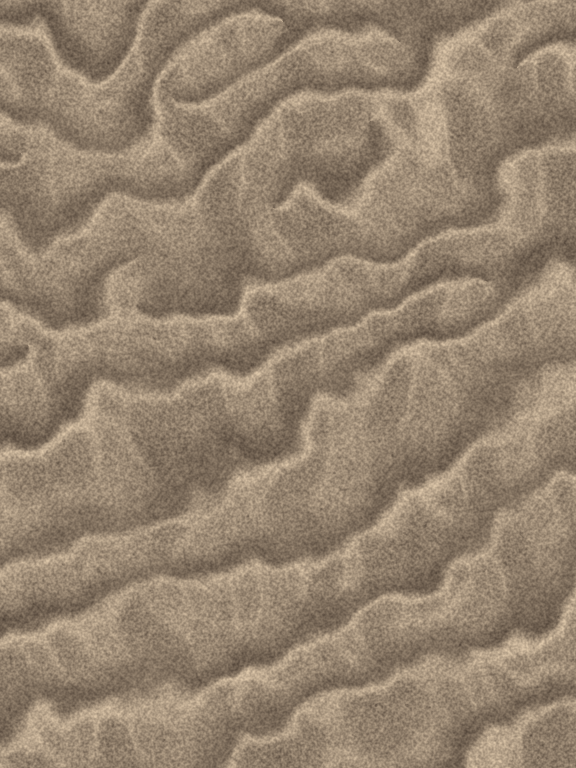
This texture is drawn by a WebGL 1 fragment shader. Its source:

```glsl
precision highp float;
// Wind- and water-rippled sand in low side light: a curved, warped ripple phase
// with forks gives crests and shaded troughs; small cross ridges hang below each
// crest, and fine gradient noise supplies the grains.

uniform vec2 u_resolution;

const vec3 SAND_DARK = vec3(0.43, 0.37, 0.31);
const vec3 SAND_LIGHT = vec3(0.74, 0.66, 0.56);
const float BODY_TONE = 0.61;       // tone of the open ripple flank
const float SHADOW_DEPTH = 0.47;
const float CREST_GLOW = 0.33;
const float RIDGE_GLOW = 0.26;
const float GRAIN_CONTRAST = 0.50;
const float RIPPLE_FREQ = 5.7;      // ripples per canvas width, at the bottom
const float RIPPLE_TIGHTEN = 0.85;  // extra crowding towards the top
const float RIDGE_FREQ = 11.0;
const float GRAIN_FREQ = 150.0;
const float TAU = 6.2831853;

vec2 hash2(vec2 p) {
  vec3 q = fract(p.xyx * vec3(0.1031, 0.1030, 0.0973));
  q += dot(q, q.yzx + 33.33);
  return fract((q.xx + q.yz) * q.zy);
}

float cornerSlope(vec2 cell, vec2 offset) {
  float angle = TAU * hash2(cell + 57.0).x;
  return dot(vec2(cos(angle), sin(angle)), offset);
}

float gradientNoise(vec2 p) {
  vec2 i = floor(p);
  vec2 f = p - i;
  vec2 w = f * f * f * (f * (f * 6.0 - 15.0) + 10.0);
  vec2 e = vec2(1.0, 0.0);
  float low = mix(cornerSlope(i, f), cornerSlope(i + e, f - e), w.x);
  float high = mix(cornerSlope(i + e.yx, f - e.yx), cornerSlope(i + 1.0, f - 1.0), w.x);
  return mix(low, high, w.y);
}

// Pairs of opposite phase vortices make crests split and rejoin.
float forks(vec2 p) {
  float turn = 0.0;
  for (int k = 0; k < 7; k++) {
    vec2 r = hash2(vec2(float(k) * 7.3 + 2.0, 11.0));
    vec2 center = vec2(fract(float(k) * 0.618 + 0.2 * r.x), 0.5 + 0.85 * r.y);
    vec2 arm = vec2(0.11, 0.04) * (0.7 + 0.6 * r.x);
    vec2 a = p - center - arm;
    vec2 b = p - center + arm;
    turn += atan(a.y, a.x) - atan(b.y, b.x);
  }
  return turn / TAU;
}

float sandGrain(vec2 p) {
  mat2 tilt = mat2(0.8, 0.6, -0.6, 0.8);
  vec2 q = tilt * p * GRAIN_FREQ;
  float grain = gradientNoise(q) + 0.8 * gradientNoise(q * 1.73 + 31.0);
  float speck = smoothstep(0.42, 0.62, gradientNoise(q * 0.62 + 90.0));
  return grain - 0.6 * speck;
}

void main() {
  vec2 p = gl_FragCoord.xy / u_resolution.x;
  float upper = smoothstep(0.35, 1.2, p.y);

  // Coordinate across the ripples, which climb more steeply to the right
  float across = p.y - p.x * (0.2 + 0.22 * p.x);
  vec2 flow = vec2(p.x + 0.4 * p.y, across);

  // Cross ridges: narrow wandering lines, roughly square to the crests
  vec2 sway = vec2(gradientNoise(p * 7.0 + 13.0), 0.0) * 0.05;
  float ridge = gradientNoise((flow + sway) * vec2(RIDGE_FREQ, 4.5) + 5.0);
  float ridgeLine = exp(-ridge * ridge / 0.008);

  // Ripple phase, with crests at whole numbers
  float phase = across * (RIPPLE_FREQ + RIPPLE_TIGHTEN * across) + forks(p);
  phase += mix(0.6, 1.1, upper) * gradientNoise(p * vec2(3.0, 3.6) + 3.0);
  phase += mix(0.32, 0.5, upper) * gradientNoise(p * 8.0 + 21.0);
  phase += 0.13 * gradientNoise(p * 22.0 + 40.0) + 0.16 * ridge;
  float t = fract(phase);

  // Light profile from one crest up to the next
  float patchy = gradientNoise(p * 6.0 + 70.0);
  float shadow = smoothstep(0.03, 0.17, t) * (1.0 - smoothstep(0.18, 0.62, t));
  float gap = min(t, 1.0 - t);
  float crestWidth = t < 0.5 ? 0.055 : 0.1;
  float crest = exp(-gap * gap / (crestWidth * crestWidth));
  float flank = smoothstep(0.28, 0.65, t) * (1.0 - smoothstep(0.9, 1.0, t));

  float tone = BODY_TONE;
  tone -= SHADOW_DEPTH * shadow * (1.0 + 0.6 * patchy);
  tone += CREST_GLOW * crest * (1.0 + 0.9 * patchy);
  tone += flank * (RIDGE_GLOW * (ridgeLine - 0.4) * (1.0 + patchy) + 0.3 * ridge);

  // Soft lumps, then grains
  tone += 0.14 * gradientNoise(p * 17.0 + 9.0) + 0.17 * gradientNoise(p * 55.0);
  tone += GRAIN_CONTRAST * sandGrain(p) * (1.0 - 0.25 * shadow);

  tone = clamp(tone, -0.55, 1.4);
  gl_FragColor = vec4(mix(SAND_DARK, SAND_LIGHT, tone), 1.0);
}
```
